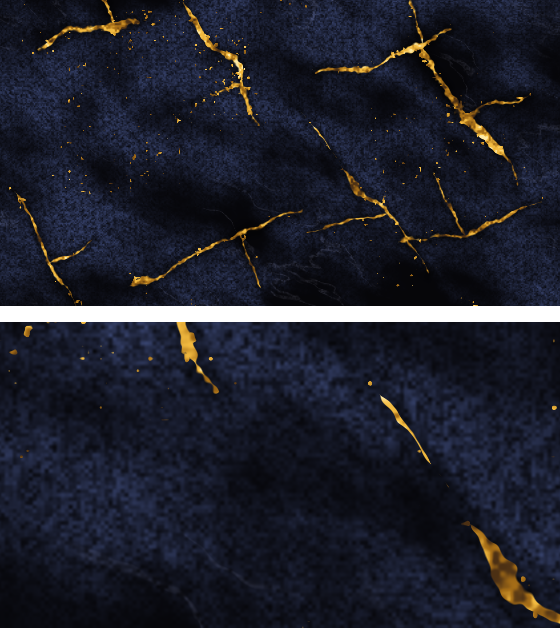
Top, the full canvas; bottom, a detail of the centre.
Reproduce this texture procedurally as a Shadertoy shader.

```glsl
#define INK vec3(0.022, 0.022, 0.036)
#define SLATE vec3(0.135, 0.162, 0.265)
#define WISP vec3(0.20, 0.20, 0.23)
#define BROWN vec3(0.30, 0.19, 0.08)
#define OCHRE vec3(0.65, 0.43, 0.09)
#define GOLD vec3(0.95, 0.73, 0.25)
#define CREAM vec3(1.0, 0.92, 0.66)
#define GRAIN 230.0
#define VEIN_WIDTH 0.0062
#define WOBBLE 0.13
#define COLUMNS 4
#define ROWS 2

float hash(vec2 p) {
    return fract(sin(dot(p, vec2(127.1, 311.7))) * 43758.5453);
}

float noise(vec2 p) {
    vec2 i = floor(p), f = fract(p);
    f = f * f * (3.0 - 2.0 * f);
    return mix(mix(hash(i), hash(i + vec2(1, 0)), f.x),
               mix(hash(i + vec2(0, 1)), hash(i + vec2(1, 1)), f.x), f.y);
}

float fbm(vec2 p) {
    float sum = 0.0, amp = 0.5;
    for (int i = 0; i < 5; i++) {
        sum += amp * noise(p);
        p = mat2(1.6, 1.2, -1.2, 1.6) * p + 7.3;
        amp *= 0.5;
    }
    return sum / 0.97;
}

// Distance to a vein whose width varies along its length and tapers at the ends
float vein(vec2 p, vec2 a, vec2 dir, float len, float width, float seed) {
    float along = clamp(dot(p - a, dir), 0.0, len);
    float t = along / len;
    float taper = smoothstep(0.0, 0.15, t) * smoothstep(1.0, 0.7, t);
    float swell = mix(0.45, 1.35, noise(vec2(along * 14.0, seed * 9.0)));
    return length(p - a - dir * along) - width * swell * mix(0.25, 1.0, taper);
}

vec2 heading(float angle) {
    return vec2(cos(angle), sin(angle));
}

// Long veins on a jittered grid, falling and rising in turn, each with a branch
float veinField(vec2 p, float aspect, float width) {
    float d = 1e3;
    for (int i = 0; i < COLUMNS * ROWS; i++) {
        float id = float(i);
        vec2 cell = vec2(i % COLUMNS, i / COLUMNS);
        vec2 jitter = vec2(hash(vec2(id, 1.0)), hash(vec2(id, 2.0)));
        vec2 centre = (cell + mix(vec2(0.2), vec2(0.8), jitter))
                    * vec2(aspect / float(COLUMNS), 1.0 / float(ROWS));
        bool falling = (i + i / COLUMNS) % 2 == 0;
        float tilt = 0.4 * (hash(vec2(id, 3.0)) - 0.5);
        float len = mix(0.4, 0.72, hash(vec2(id, 4.0)));
        vec2 dir = heading((falling ? -0.95 : 0.36) + tilt);
        vec2 side = heading((falling ? 0.30 : -1.15) - tilt);
        vec2 start = centre - 0.5 * len * dir;
        vec2 fork = start + dir * len * mix(0.4, 0.8, jitter.x);
        if (jitter.y > 0.5) side = -side;
        d = min(d, vein(p, start, dir, len, width, id));
        d = min(d, vein(p, fork, side, 0.35 * len, width * 0.65, id + 20.0));
    }
    return d;
}

// Clouded dark stone with slanting strata, pale wisps and fine speckle
vec3 stone(vec2 p) {
    vec2 strata = vec2(dot(p, vec2(0.88, -0.48)) * 2.6, dot(p, vec2(0.48, 0.88)) * 7.5);
    strata += 1.2 * fbm(p * 3.0 + 4.0);
    float tone = 0.5 * fbm(strata) + 0.5 * fbm(p * 3.8 + 15.0);
    tone = smoothstep(0.34, 0.70, tone);
    float speckle = 0.6 * noise(p * GRAIN) + 0.4 * noise(p * GRAIN * 0.5 + 3.0);
    float ridge = 1.0 - abs(2.0 * fbm(strata * 1.3 + 9.0) - 1.0);
    float wisp = smoothstep(0.95, 1.0, ridge) * smoothstep(0.45, 0.7, fbm(p * 4.0 + 40.0));
    vec3 colour = mix(INK, SLATE, tone * (0.1 + 1.8 * speckle));
    return colour + WISP * wisp * speckle * 0.6;
}

// Crumpled leaf, from brown hollows to pale glints
vec3 leaf(vec2 p) {
    float relief = 0.45 * noise(p * 60.0) + 0.3 * noise(p * 140.0 + 5.0) + 0.25 * noise(p * 9.0);
    vec3 colour = mix(BROWN, OCHRE, smoothstep(0.25, 0.48, relief));
    colour = mix(colour, GOLD, smoothstep(0.46, 0.66, relief));
    return mix(colour, CREAM, smoothstep(0.68, 0.82, relief));
}

void mainImage(out vec4 fragColor, in vec2 fragCoord) {
    vec2 p = fragCoord / iResolution.y;
    float aspect = iResolution.x / iResolution.y;
    float edge = 1.0 / iResolution.y;

    // Bent, rough veins that swell into crumbling patches and fade elsewhere
    vec2 bend = vec2(fbm(p * 4.0 + 11.0), fbm(p * 4.0 + 27.0)) - 0.5;
    float patches = smoothstep(0.54, 0.68, fbm(p * 4.0 + 31.0));
    float worn = smoothstep(0.46, 0.30, fbm(p * 6.0 + 52.0));
    float d = veinField(p + WOBBLE * bend, aspect, VEIN_WIDTH * (1.0 + 1.3 * patches));
    d += (noise(p * 95.0) - 0.5) * 0.006 + (noise(p * 50.0) - 0.5) * 0.014 * patches;
    d += 0.005 * worn;
    float gold = smoothstep(edge, -edge, d);

    // Loose flecks beside the veins and in the patches
    float crumbs = 0.6 * noise(p * 75.0 + 8.0) + 0.4 * noise(p * 150.0);
    float limit = 0.95 - 0.21 * exp(-45.0 * max(d, 0.0)) - 0.15 * patches;
    gold = max(gold, smoothstep(limit, limit + 0.06, crumbs));

    vec3 base = stone(p) * mix(0.6, 1.0, smoothstep(0.0, 0.03, d));
    fragColor = vec4(mix(base, leaf(p), gold), 1.0);
}
```
